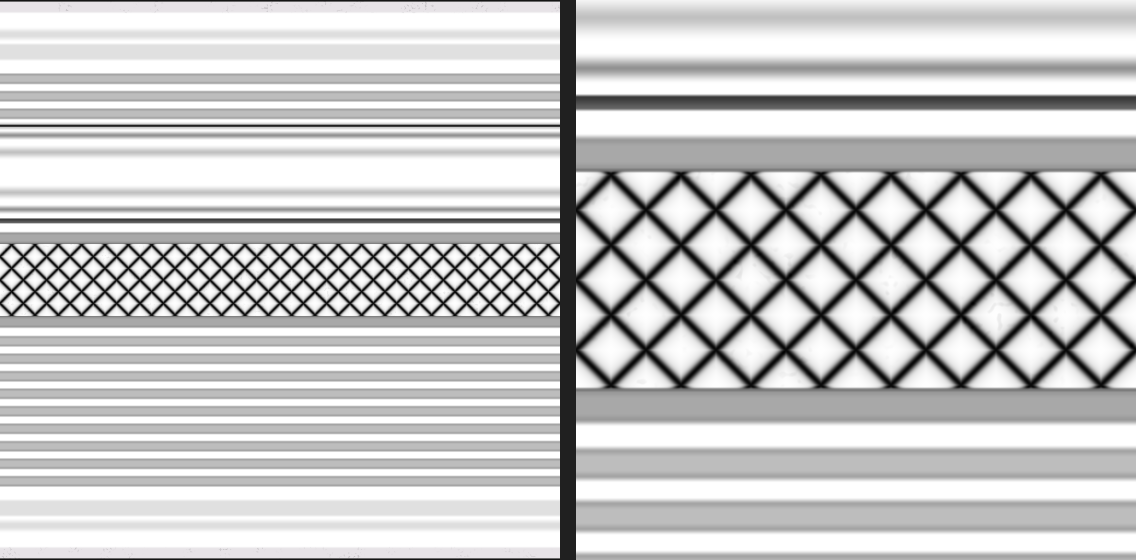
Left: the whole. Right: its middle third, enlarged.
This pattern is drawn by a three.js fragment shader. Its source:

```glsl
varying vec2 vUv;

vec2 randomGradient(vec2 cell) {
  float angle = 6.2832 * fract(sin(dot(cell, vec2(127.1, 311.7))) * 4375.85);
  return vec2(cos(angle), sin(angle));
}

float gradientNoise(vec2 p) {
  vec2 i = floor(p), f = p - i;
  vec2 u = f * f * (3.0 - 2.0 * f);
  float a = dot(randomGradient(i), f);
  float b = dot(randomGradient(i + vec2(1.0, 0.0)), f - vec2(1.0, 0.0));
  float c = dot(randomGradient(i + vec2(0.0, 1.0)), f - vec2(0.0, 1.0));
  float d = dot(randomGradient(i + 1.0), f - 1.0);
  return mix(mix(a, b, u.x), mix(c, d, u.x), u.y);
}

// Coverage of a horizontal band with soft borders
float band(float y, float centre, float halfWidth, float blur) {
  float soft = max(blur, 0.6 * fwidth(y));
  return 1.0 - smoothstep(halfWidth - soft, halfWidth + soft, abs(y - centre));
}

// Distance to the nearest diagonal, repeating every 4 units
float diagonal(float t) {
  return abs(fract(t / 4.0 + 0.5) - 0.5) * 2.8284;
}

void main() {
  // The canvas is 96 units wide and high, y running downwards
  vec2 p = vec2(vUv.x, 1.0 - vUv.y) * 96.0;
  float pixel = fwidth(p.y);
  float fromMiddle = abs(p.y - 48.0);
  float fromEdge = 48.0 - fromMiddle;
  float speckle = smoothstep(0.1, 0.5, gradientNoise(p * 2.5))
                * smoothstep(0.0, 0.4, gradientNoise(p * 0.35 + 7.0));
  vec3 color = vec3(1.0);

  // Pale bands mirrored at top and bottom
  float rim = band(fromEdge, 1.1, 1.05, 0.25);
  color = mix(color, vec3(0.905, 0.89, 0.905) - 0.12 * speckle, rim);
  color = mix(color, vec3(0.87), band(fromEdge, 5.9, 0.75, 0.6));
  color = mix(color, vec3(0.88), band(fromEdge, 8.9, 1.35, 0.3));
  color = mix(color, vec3(0.08), band(fromEdge, 0.0, 0.27, 0.1));

  // Regular stripes: three above, nine below
  float stripeZone = step(12.0, p.y) * step(p.y, 21.0)
                   + step(57.0, p.y) * step(p.y, 84.0);
  float fromStripe = abs(mod(p.y, 3.0) - 1.5);
  float stripe = 1.0 - smoothstep(0.7, 1.1, fromStripe);
  float stripeTone = 0.74 - 0.1 * smoothstep(0.35, 0.75, fromStripe);
  color = mix(color, vec3(stripeTone), stripe * stripeZone);

  // Mouldings around the wide white panel
  color = mix(color, vec3(0.74), band(p.y, 21.6, 0.45, 0.4));
  color = mix(color, vec3(0.12), band(p.y, 21.55, 0.18, 0.1));
  color = mix(color, vec3(0.56), band(p.y, 23.2, 0.42, 0.5));
  color = mix(color, vec3(0.74), band(p.y, 26.1, 0.6, 0.8));
  color = mix(color, vec3(0.74), band(p.y, 33.0, 0.6, 0.8));
  color = mix(color, vec3(0.56), band(p.y, 35.9, 0.42, 0.5));
  float ledge = mix(0.22, 0.4, smoothstep(37.5, 38.3, p.y));
  color = mix(color, vec3(ledge), band(p.y, 37.87, 0.42, 0.12));

  // Grey borders of the lattice
  float borderTone = 0.66 - 0.06 * smoothstep(0.4, 0.8, abs(fromMiddle - 7.2));
  color = mix(color, vec3(borderTone), band(fromMiddle, 7.2, 0.98, 0.22));

  // Crossed diagonal lines with a soft shadow
  float d = min(diagonal(p.x + p.y), diagonal(p.x - p.y));
  float core = d / length(vec2(0.26, 0.5 * pixel));
  float shadow = d / 0.7;
  float lattice = 1.0 - 0.82 * exp(-core * core) - 0.14 * exp(-shadow * shadow);
  lattice -= 0.06 * speckle;
  color = mix(color, vec3(lattice), band(fromMiddle, 0.0, 6.25, 0.08));
  color = mix(color, vec3(0.42), 0.8 * band(fromMiddle, 6.27, 0.1, 0.08));

  gl_FragColor = vec4(color, 1.0);
}
```
